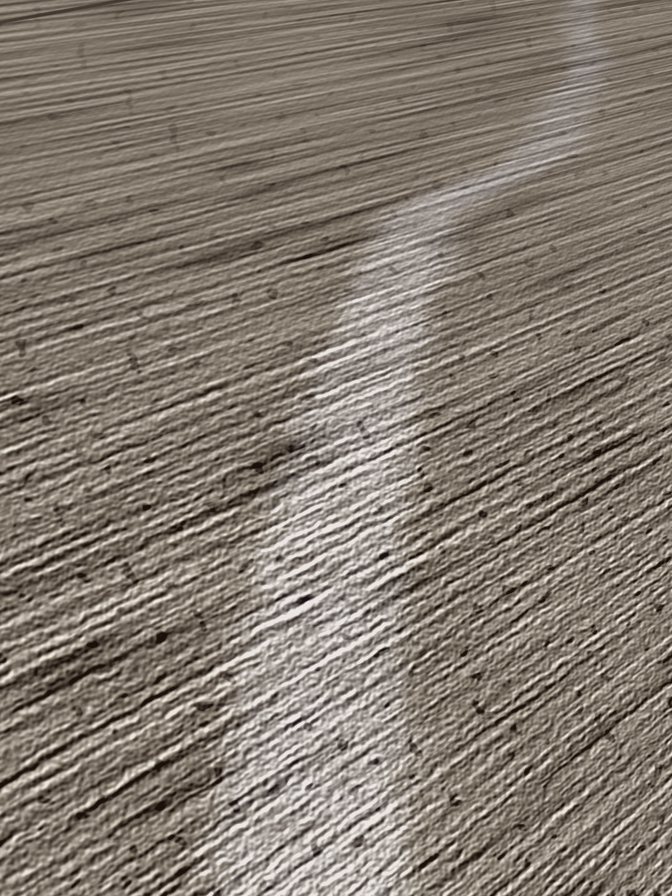
This texture is drawn by a WebGL 1 fragment shader. Its source:

```glsl
precision highp float;
uniform vec2 u_resolution;

// Palette
const vec3 SHADOW = vec3(0.195, 0.155, 0.125);
const vec3 CONCRETE = vec3(0.505, 0.465, 0.412);
const vec3 SUNLIT = vec3(0.85, 0.82, 0.775);
const vec3 CHALK_TINT = vec3(-0.008, 0.0, 0.032);

// Perspective and light, in units of canvas height
const vec2 VANISHING_POINT = vec2(1.95, 1.20);
const vec2 LIGHT_STEP = vec2(0.0003, 0.0012);
const float BASE_TONE = 0.515;
const float NEAR_CONTRAST = 1.14;
const float FAR_CONTRAST = 0.58;
const float JOINT_HEIGHT = 0.975;
const float JOINT_RISE = 0.18;

// Feature frequencies: along the grooves, across the grooves
const vec2 GROOVE = vec2(5.0, 225.0);
const vec2 FINE_GROOVE = vec2(16.0, 390.0);
const vec2 GRAIN = vec2(150.0, 255.0);
const vec2 FINE_GRAIN = vec2(330.0, 450.0);
const vec2 DEEP_GROOVE = vec2(2.7, 66.0);
const vec2 PIT = vec2(85.0, 130.0);
const vec2 ROUGHNESS = vec2(70.0, 90.0);
const float ROUGHNESS_SHIFT = 0.0012;

// Chalk strength
const float CHALK_NEAR = 0.33;
const float CHALK_FAR = 0.13;

vec2 hashGradient(vec2 cell) {
    float angle = 6.28318 * fract(sin(dot(cell, vec2(127.1, 311.7))) * 43758.5);
    return vec2(cos(angle), sin(angle));
}

float gradientNoise(vec2 p) {
    vec2 i = floor(p);
    vec2 f = p - i;
    vec2 u = f * f * f * (f * (f * 6.0 - 15.0) + 10.0);
    float a = dot(hashGradient(i), f);
    float b = dot(hashGradient(i + vec2(1.0, 0.0)), f - vec2(1.0, 0.0));
    float c = dot(hashGradient(i + vec2(0.0, 1.0)), f - vec2(0.0, 1.0));
    float d = dot(hashGradient(i + vec2(1.0, 1.0)), f - vec2(1.0, 1.0));
    return mix(mix(a, b, u.x), mix(c, d, u.x), u.y);
}

// Brushed ridges with rough grain on top
float surfaceHeight(vec2 p, float grainAmount) {
    float ridges = 0.72 * gradientNoise(p * GROOVE)
                 + 0.46 * gradientNoise(p * FINE_GROOVE + 17.3);
    float grains = 0.46 * gradientNoise(p * GRAIN + 31.7)
                 + 0.34 * gradientNoise(p * FINE_GRAIN + 53.1);
    return ridges + grainAmount * grains;
}

// Winding band that narrows with distance
float chalkMask(vec2 uv, float wobble) {
    float rise = max(uv.y - 0.15, 0.0);
    float center = 0.352 + 0.32 * rise * rise
                 + 0.11 * smoothstep(0.75, 0.84, uv.y)
                 - 0.04 * smoothstep(0.92, 1.0, uv.y);
    float halfWidth = mix(0.118, 0.018, uv.y);
    float softness = mix(0.036, 0.014, uv.y);
    float edge = abs(uv.x - center) - halfWidth + wobble * softness;
    return 1.0 - smoothstep(-softness, softness, edge);
}

void main() {
    vec2 uv = gl_FragCoord.xy / u_resolution.y;
    vec2 toVanish = VANISHING_POINT - uv;
    float slope = toVanish.y / toVanish.x;
    vec2 ground = vec2(-log(length(toVanish)), sqrt(slope));
    float far = smoothstep(0.35, 1.0, uv.y);
    ground.y += ROUGHNESS_SHIFT * (1.0 - far) * gradientNoise(ground * ROUGHNESS);

    // Raking light on the relief
    float grainAmount = mix(1.1, 0.30, far);
    float height = surfaceHeight(ground, grainAmount);
    float relief = surfaceHeight(ground + LIGHT_STEP, grainAmount) - height;
    float tone = BASE_TONE - 0.03 * far
               + relief * mix(NEAR_CONTRAST, FAR_CONTRAST, far)
               + 0.12 * height;

    // Deep grooves, pits and broad stains
    float crossing = abs(gradientNoise(ground * DEEP_GROOVE + 71.0));
    float broken = smoothstep(-0.2, 0.35, gradientNoise(ground * vec2(9.0, 80.0)));
    tone -= mix(0.36, 0.18, far) * broken * (1.0 - smoothstep(0.02, 0.12, crossing));
    float pit = smoothstep(0.33, 0.48, gradientNoise(ground * PIT + 91.0) + 0.1 * height);
    tone -= 0.40 * pit * (1.0 - 0.8 * far);
    tone += 0.05 * gradientNoise(uv * vec2(4.0, 6.0));
    tone += 0.08 * gradientNoise(ground * vec2(4.0, 34.0) + 7.0);

    // Chalk clings to raised, lit parts
    float patches = gradientNoise(ground * vec2(28.0, 40.0) + 43.0);
    float chalk = chalkMask(uv, 1.4 * patches + height);
    chalk *= 0.9 + 0.5 * patches;
    float cling = clamp(0.85 + 0.7 * relief + 0.4 * height, 0.2, 1.4);
    tone += chalk * cling * mix(CHALK_NEAR, CHALK_FAR, smoothstep(0.70, 0.84, uv.y));

    // Slab joint at the far edge
    float jointOffset = abs(uv.y - JOINT_HEIGHT - JOINT_RISE * uv.x);
    tone = mix(tone, 0.05, 0.85 * (1.0 - smoothstep(0.0008, 0.003, jointOffset)));

    tone = clamp(tone, -0.15, 1.12);
    vec3 color = mix(SHADOW, CONCRETE, min(tone * 2.0, 1.0));
    color = mix(color, SUNLIT, max(tone * 2.0 - 1.0, 0.0));
    color += CHALK_TINT * chalk;
    gl_FragColor = vec4(clamp(color, 0.0, 1.0), 1.0);
}
```
